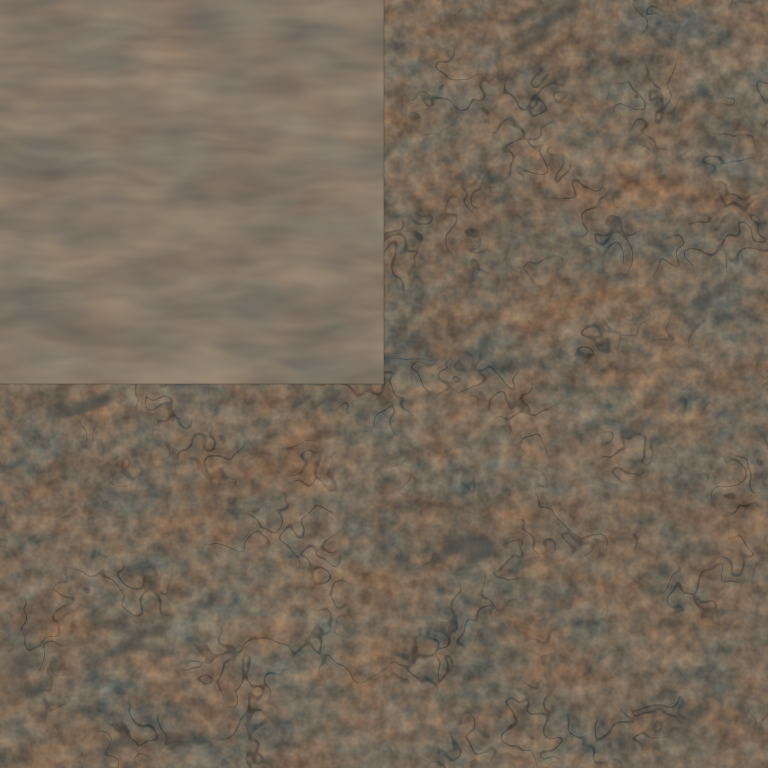
A three.js fragment shader for this texture:

```glsl
// Rough brown rock with cracks and slanted clefts, and a smooth streaked panel in the upper left quarter.
#define ROCK_DARK vec3(0.33, 0.30, 0.265)
#define ROCK_LIGHT vec3(0.60, 0.52, 0.43)
#define PANEL_DARK vec3(0.41, 0.38, 0.35)
#define PANEL_LIGHT vec3(0.60, 0.535, 0.45)
#define CLEFT_COLOR vec3(0.27, 0.28, 0.27)
#define RUST_TINT vec3(0.07, 0.0, -0.035)
#define GRAIN_SCALE 45.0
#define GRAIN_CONTRAST 0.85
#define CRACK_SCALE 24.0
#define CRACK_DEPTH 0.38
#define PANEL_SIZE 0.5

varying vec2 vUv;

vec2 hashGradient(vec2 cell) {
  vec3 h = fract(cell.xyx * vec3(0.1031, 0.1030, 0.0973));
  h += dot(h, h.yzx + 33.33);
  float angle = 6.2832 * fract((h.x + h.y) * h.z);
  return vec2(cos(angle), sin(angle));
}

float gradientNoise(vec2 p) {
  vec2 i = floor(p);
  vec2 f = p - i;
  vec2 u = f * f * f * (f * (f * 6.0 - 15.0) + 10.0);
  float a = dot(hashGradient(i), f);
  float b = dot(hashGradient(i + vec2(1.0, 0.0)), f - vec2(1.0, 0.0));
  float c = dot(hashGradient(i + vec2(0.0, 1.0)), f - vec2(0.0, 1.0));
  float d = dot(hashGradient(i + 1.0), f - 1.0);
  return mix(mix(a, b, u.x), mix(c, d, u.x), u.y);
}

float fbm(vec2 p) {
  float sum = 0.0;
  float amplitude = 0.6;
  for (int octave = 0; octave < 3; octave++) {
    sum += amplitude * gradientNoise(p);
    p = mat2(2.0, 0.15, -0.15, 2.0) * p + 17.3;
    amplitude *= 0.6;
  }
  return sum;
}

// Height field of long folds that climb gently to the right
float foldHeight(vec2 p) {
  vec2 q = vec2(p.x, p.y - 0.3 * p.x);
  q.y += 0.03 * gradientNoise(p * 9.0 + 4.0);
  return fbm(q * vec2(5.0, 13.0) + 31.0);
}

// Thin broken lines along the zero level of warped noise
float crackLines(vec2 p) {
  vec2 warp = vec2(gradientNoise(p * 38.0), gradientNoise(p * 38.0 + 9.0));
  float level = abs(gradientNoise(p * CRACK_SCALE + 0.9 * warp + 50.0));
  float broken = smoothstep(-0.05, 0.3, gradientNoise(p * 11.0 + 70.0));
  return (1.0 - smoothstep(0.015, 0.10, level)) * broken;
}

vec3 rockColor(vec2 p) {
  float broad = fbm(p * vec2(4.0, 8.0) + 3.0);
  float grain = fbm(p * GRAIN_SCALE + 80.0);
  float fold = foldHeight(p);
  float slope = foldHeight(p + vec2(-0.003, 0.008)) - fold;

  float tone = 0.46 + 0.3 * broad + GRAIN_CONTRAST * grain - 0.6 * slope;
  tone -= CRACK_DEPTH * crackLines(p);
  vec3 color = mix(ROCK_DARK, ROCK_LIGHT, tone);

  // Rusty and bluish stains
  color += RUST_TINT * fbm(p * vec2(9.0, 14.0) + 120.0) * 1.6;
  color += RUST_TINT * gradientNoise(p * 62.0 + 140.0) * 0.6;

  // Dark clefts where the folds sink, in scattered places
  float place = smoothstep(0.0, 0.35, gradientNoise(p * 4.5 + 61.0));
  float cleft = smoothstep(0.16, 0.36, -fold) * place;
  return mix(color, CLEFT_COLOR, 0.7 * cleft);
}

vec3 panelColor(vec2 p) {
  vec2 q = p;
  q.y += 0.012 * gradientNoise(p * vec2(9.0, 14.0) + 7.0);
  float streaks = fbm(q * vec2(7.0, 26.0) + 11.0);
  float clouds = fbm(p * vec2(6.0, 11.0) + 41.0);
  float wisps = gradientNoise(q * vec2(24.0, 85.0) + 23.0);
  float tone = 0.52 + 0.7 * streaks + 0.5 * clouds + 0.12 * wisps;
  vec3 color = mix(PANEL_DARK, PANEL_LIGHT, tone);
  return color + RUST_TINT * 0.6 * fbm(p * vec2(11.0, 22.0) + 90.0);
}

void main() {
  // Signed distance to the panel corner region, negative inside
  vec2 edge = vec2(vUv.x - PANEL_SIZE, 1.0 - PANEL_SIZE - vUv.y);
  float distanceToPanel = max(edge.x, edge.y);
  float panel = 1.0 - smoothstep(-0.001, 0.001, distanceToPanel);
  float seam = 1.0 - smoothstep(0.0, 0.0025, abs(distanceToPanel));

  vec3 color = mix(rockColor(vUv), panelColor(vUv), panel);
  color *= 1.0 - 0.12 * seam;
  gl_FragColor = vec4(clamp(color, 0.0, 1.0), 1.0);
}
```
